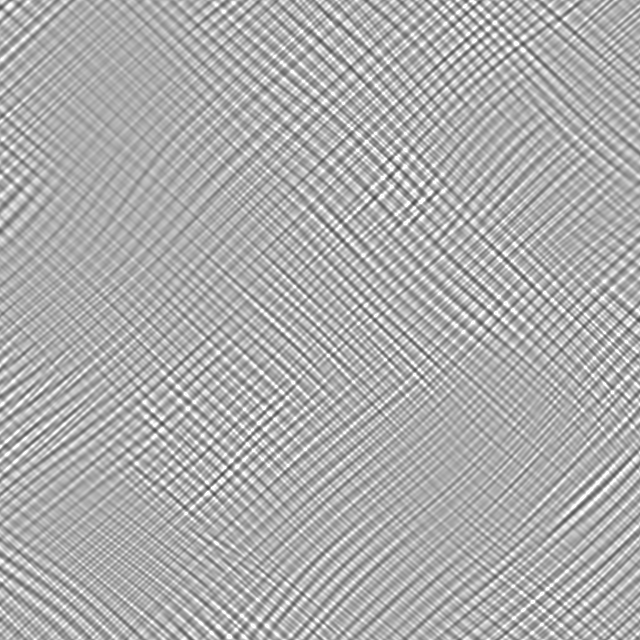
This pattern is drawn by a WebGL 1 fragment shader. Its source:

```glsl
precision highp float;

uniform vec2 u_resolution;

float hash(vec2 p) {
  vec3 q = fract(vec3(p.xyx) * 0.1031);
  q += dot(q, q.yzx + 33.33);
  return fract((q.x + q.y) * q.z);
}

float noise(vec2 p) {
  vec2 cell = floor(p);
  vec2 f = fract(p);
  f = f * f * (3.0 - 2.0 * f);
  return mix(mix(hash(cell), hash(cell + vec2(1.0, 0.0)), f.x),
             mix(hash(cell + vec2(0.0, 1.0)), hash(cell + vec2(1.0, 1.0)), f.x), f.y);
}

// Stripes along p.y, gently warped, each one fading in and out along its length
float stripes(vec2 p, float frequency, float seed) {
  float warp = 0.045 * noise(p * vec2(6.0, 3.0) + seed);
  float phase = frequency * (p.x + warp);
  float strength = 0.4 + 1.2 * noise(vec2(phase, p.y * 8.0 + seed));

  // The second harmonic narrows the dark lines of the coarse stripes only
  float angle = 6.28319 * phase;
  float sharpness = 0.2 * smoothstep(110.0, 60.0, frequency);
  return -strength * (cos(angle) + sharpness * cos(2.0 * angle));
}

// Coarse, middle and fine stripes, each strong in its own patches
float weave(vec2 p, float seed) {
  float sum = 0.0;
  for (int i = 0; i < 3; i++) {
    float layer = float(i);
    float frequency = 56.0 + 32.0 * layer + 2.0 * layer * layer;
    float layerSeed = seed + 37.7 * layer;
    float patches = noise(p * vec2(6.0, 3.5) + layerSeed + 19.3);
    float weight = mix(0.22, 1.0, smoothstep(0.35, 0.75, patches));
    sum += weight * 12.5 / frequency * stripes(p, frequency, layerSeed);
  }
  return sum;
}

void main() {
  vec2 uv = gl_FragCoord.xy / u_resolution.y;

  // Two diagonal families, slightly flatter than square to each other
  float across = uv.x * 0.68;
  float up = uv.y * 0.733;
  float falling = weave(vec2(up + across, up - across) + 3.0, 11.2);
  float rising = weave(vec2(up - across, up + across) + 3.0, 183.6);

  float grey = 0.667 * exp(falling + rising);
  gl_FragColor = vec4(vec3(clamp(grey, 0.0, 1.0)), 1.0);
}
```
